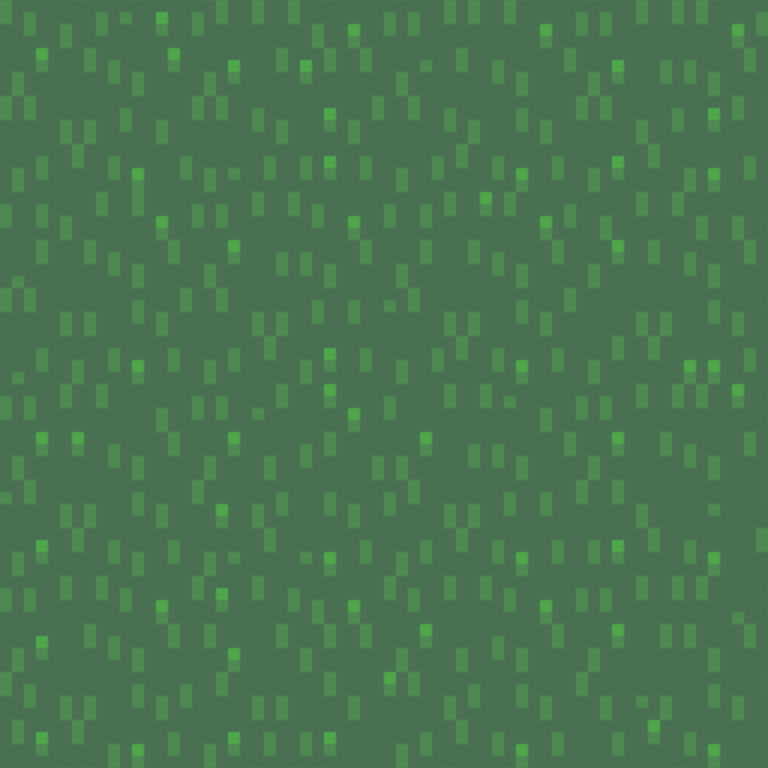
Reproduce this texture procedurally as a three.js fragment shader.

```glsl
// Pixel-art meadow: short upright grass blades, some with bright tips, on flat green.
varying vec2 vUv;

const vec3 GROUND = vec3(0.29, 0.44, 0.32);
const vec3 BLADE = vec3(0.31, 0.54, 0.33);
const vec3 TIP = vec3(0.31, 0.65, 0.30);

const float CELLS = 64.0;              // square cells across the canvas
const float TILE = 16.0;               // cells in one loosely repeated tile
const vec2 SLOTS = vec2(6.0, 4.0);     // blade slots across and up each tile
const float VARIATION = 0.25;          // share of slots that depart from the tile
const float LEAN_SHARE = 0.35;         // share of blades nudged one cell aside
const float TIP_SHARE = 0.21;          // share of blades with a bright tip
const float SHORT_SHARE = 0.03;        // share of blades only one cell tall
const float BARE_SHARE = 0.02;         // share of slots left empty
const float SOFTNESS = 0.11;           // half width of an edge, in cells

float hash(vec2 p) {
  return fract(sin(dot(p, vec2(127.1, 311.7))) * 43758.5453);
}

// Random value that mostly repeats from tile to tile
float tiledHash(vec2 slot, float seed) {
  vec2 repeated = floor(mod(slot + 0.5, SLOTS));
  float varies = step(hash(slot + seed + 5.3), VARIATION);
  return mix(hash(repeated + seed), hash(slot + seed + 0.7), varies);
}

// Cell column where a slot starts; every other band is shifted by half a slot
float slotColumn(vec2 slot) {
  float phase = 0.5 * mod(slot.y, 2.0);
  return floor((slot.x + phase) * TILE / SLOTS.x + 0.01) + 1.0;
}

// Lower left corner of a blade, in cells
vec2 bladeCorner(vec2 slot) {
  float column = slotColumn(slot);
  float gap = slotColumn(slot + vec2(1.0, 0.0)) - column;
  float lean = step(2.5, gap) * step(tiledHash(slot, 17.0), LEAN_SHARE);
  float rise = floor(3.0 * tiledHash(slot, 31.0));
  return vec2(column + lean, slot.y * TILE / SLOTS.y + rise);
}

// Soft coverage of a box with the given corner and size
float boxMask(vec2 p, vec2 corner, vec2 size) {
  vec2 d = abs(p - corner - 0.5 * size) - 0.5 * size;
  return 1.0 - smoothstep(-SOFTNESS, SOFTNESS, max(d.x, d.y));
}

void main() {
  vec2 p = vUv * CELLS;
  vec2 home = floor((p - vec2(1.0, 0.0)) * SLOTS / TILE);
  vec3 color = GROUND;

  // Blades from the neighbouring slots
  for (int j = -1; j <= 1; j++) {
    for (int i = -2; i <= 1; i++) {
      vec2 slot = home + vec2(float(i), float(j));
      vec2 corner = bladeCorner(slot);
      float present = step(BARE_SHARE, hash(slot + 43.0));
      float height = 2.0 - step(hash(slot + 59.0), SHORT_SHARE);
      float blade = present * boxMask(p, corner, vec2(1.0, height));

      // Bright upper cell on full-height blades
      float bright = step(tiledHash(slot, 71.0), TIP_SHARE) * step(1.5, height);
      float upper = smoothstep(-SOFTNESS, SOFTNESS, p.y - corner.y - 1.0);
      color = mix(color, mix(BLADE, TIP, bright * upper), blade);
    }
  }

  gl_FragColor = vec4(color, 1.0);
}
```
